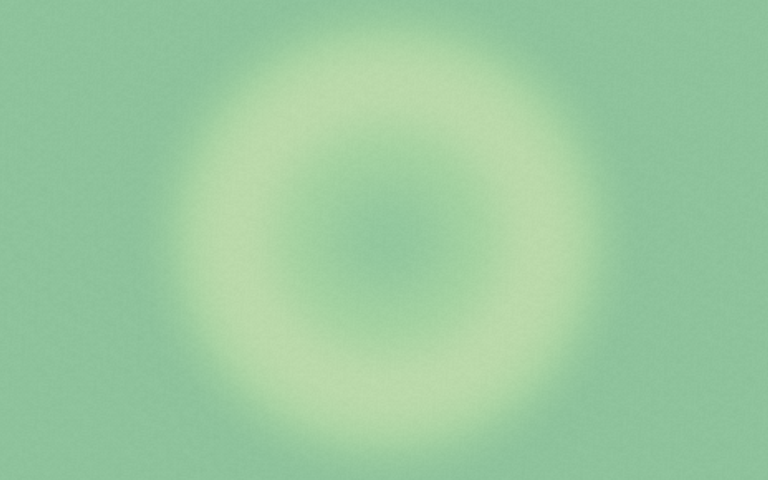
Write a Shadertoy shader that draws this background.

```glsl
const vec3 SAGE = vec3(0.557, 0.763, 0.610);
const vec3 CORE = vec3(0.577, 0.783, 0.618);
const vec3 LEAF = vec3(0.645, 0.825, 0.632);
const vec3 CREAM = vec3(0.728, 0.851, 0.668);

float hash(vec2 p) {
    return fract(sin(dot(p, vec2(127.1, 311.7))) * 43758.5453);
}

float valueNoise(vec2 p) {
    vec2 cell = floor(p);
    vec2 f = fract(p);
    f = f * f * (3.0 - 2.0 * f);
    float low = mix(hash(cell), hash(cell + vec2(1.0, 0.0)), f.x);
    float high = mix(hash(cell + vec2(0.0, 1.0)), hash(cell + 1.0), f.x);
    return mix(low, high, f.y);
}

// Soft band that rises from rise.x to rise.y and falls from fall.x to fall.y
float softBand(float dist, vec2 rise, vec2 fall) {
    return smoothstep(rise.x, rise.y, dist) * (1.0 - smoothstep(fall.x, fall.y, dist));
}

// Cream ring inside a wider leaf-green halo
vec3 glowRing(float dist) {
    vec3 base = mix(CORE, SAGE, smoothstep(0.20, 0.40, dist));
    float halo = softBand(dist, vec2(0.02, 0.21), vec2(0.38, 0.535));
    float crest = softBand(dist, vec2(0.165, 0.305), vec2(0.325, 0.465));
    return mix(mix(base, LEAF, halo), CREAM, crest);
}

float grain(vec2 p, float scale) {
    return 0.65 * valueNoise(p * scale) + 0.35 * valueNoise(p * scale * 0.5 + 17.0) - 0.5;
}

void mainImage(out vec4 fragColor, in vec2 fragCoord) {
    // Canvas heights, measured from the ring centre
    vec2 p = (fragCoord - 0.5 * iResolution.xy) / iResolution.y;
    p -= vec2(0.006, 0.002);

    vec3 color = glowRing(length(p));

    // Fine paper grain
    color += 0.028 * grain(p + 2.0, 290.0);
    fragColor = vec4(color, 1.0);
}
```
